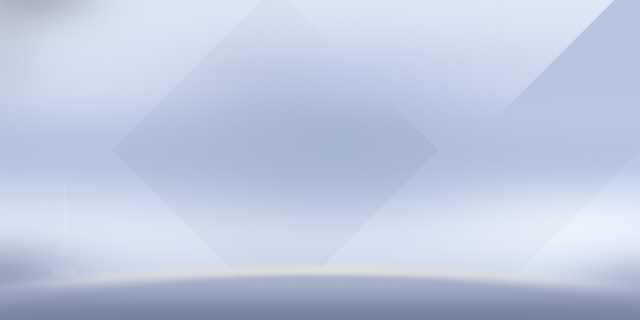
This background is drawn by a Shadertoy shader. Its source:

```glsl
// A pale blue studio backdrop: a banded sky gradient with a soft dark core,
// translucent diagonal facets, and a curved floor under a warm horizon line.
// Built from smooth gradients, elliptical glows and diamond distances.

#define HORIZON_Y 0.155
#define HORIZON_BEND 0.055
#define DIAMOND_CENTER vec2(0.86, 0.53)
#define DIAMOND_RADIUS 0.51
#define DIAMOND_SHADE 0.025
#define UPPER_FACET 0.92
#define LOWER_FACET 1.47
#define GRAIN 0.006

const vec3 PALE = vec3(0.87, 0.905, 0.965);
const vec3 MIST = vec3(0.81, 0.85, 0.93);
const vec3 BLUE = vec3(0.71, 0.77, 0.875);
const vec3 CORE = vec3(0.665, 0.725, 0.85);
const vec3 WHITE = vec3(0.91, 0.935, 0.97);
const vec3 GRAY = vec3(0.62, 0.65, 0.71);
const vec3 CREAM = vec3(0.89, 0.875, 0.86);
const vec3 FLOOR_FAR = vec3(0.65, 0.69, 0.79);
const vec3 FLOOR_NEAR = vec3(0.46, 0.51, 0.62);
const vec3 SHADOW = vec3(0.52, 0.56, 0.68);

float hash(vec2 p) {
    vec3 q = fract(vec3(p.xyx) * 0.1031);
    q += dot(q, q.yzx + 33.33);
    return fract((q.x + q.y) * q.z);
}

// Elliptical falloff: one at the center, near zero past the radii
float glow(vec2 p, vec2 center, vec2 radii) {
    vec2 d = (p - center) / radii;
    return exp(-dot(d, d));
}

// Antialiased coverage where d is positive
float cover(float d, float pixel) {
    return smoothstep(-pixel, pixel, d);
}

vec3 skyGradient(float y) {
    vec3 c = mix(MIST * 0.99, PALE, smoothstep(0.10, 0.27, y));
    c = mix(c, BLUE, smoothstep(0.27, 0.52, y));
    c = mix(c, MIST, smoothstep(0.54, 0.76, y));
    return mix(c, PALE, smoothstep(0.74, 1.0, y));
}

vec3 sky(vec2 p, float pixel) {
    vec3 c = skyGradient(p.y);

    // Broad light and dark areas
    c = mix(c, PALE, 0.55 * glow(p, vec2(0.38, 0.86), vec2(0.34, 0.20)));
    c = mix(c, CORE, 0.85 * glow(p, vec2(1.04, 0.57), vec2(0.48, 0.24)));
    c = mix(c, WHITE, 0.8 * glow(p, vec2(1.80, 0.28), vec2(0.32, 0.10)));
    c = mix(c, GRAY, 0.85 * glow(p, vec2(0.10, 1.03), vec2(0.20, 0.11)));
    c = mix(c, GRAY, 0.30 * glow(p, vec2(0.0, 0.90), vec2(0.12, 0.25)));

    // Central diamond, dissolving along its upper right side
    vec2 d = abs(p - DIAMOND_CENTER);
    float inside = cover(DIAMOND_RADIUS - d.x - d.y, pixel);
    float dissolve = smoothstep(0.58, 0.72, p.y) * smoothstep(0.75, 1.15, p.x);
    c -= DIAMOND_SHADE * inside * (1.0 - dissolve);

    // Diagonal facets on the right
    float diagonal = p.x - p.y;
    float upper = cover(diagonal - UPPER_FACET, pixel);
    c = mix(c, BLUE, 0.95 * upper * smoothstep(0.52, 0.74, p.y));
    float lower = cover(diagonal - LOWER_FACET, pixel);
    c += 0.018 * lower * smoothstep(0.06, 0.2, p.y);
    return c;
}

void mainImage(out vec4 fragColor, in vec2 fragCoord) {
    vec2 p = fragCoord / iResolution.y;
    p.x *= 2.0 * iResolution.y / iResolution.x;
    float pixel = 1.0 / iResolution.y;
    vec3 color = sky(p, pixel);

    // Curved floor, with a horizon that blurs toward the sides
    float side = p.x - 1.0;
    float height = p.y - HORIZON_Y + HORIZON_BEND * side * side;
    float blur = mix(0.028, 0.075, side * side);
    vec3 ground = mix(FLOOR_NEAR, FLOOR_FAR, smoothstep(0.0, 0.13, p.y));
    color = mix(ground, color, smoothstep(-blur, 0.35 * blur, height));

    // Side shadows above the floor
    color = mix(color, SHADOW, 0.75 * glow(p, vec2(-0.03, 0.13), vec2(0.26, 0.11)));
    color = mix(color, SHADOW, 0.55 * glow(p, vec2(2.03, 0.09), vec2(0.22, 0.10)));

    // Warm light along the horizon
    float line = exp(-pow(height / 0.016, 2.0)) * exp(-1.9 * side * side);
    color = mix(color, CREAM, 0.85 * line);

    // Faint upright and its small plate on the left
    float upright = exp(-pow((p.x - 0.203) / 0.004, 2.0));
    upright *= smoothstep(0.16, 0.25, p.y) * (1.0 - smoothstep(0.38, 0.5, p.y));
    vec2 plate = vec2(0.038, 0.014) - abs(p - vec2(0.2, 0.153));
    color += 0.012 * upright + 0.02 * cover(min(plate.x, plate.y), 2.0 * pixel);

    // Fine grain hides banding
    color += GRAIN * (hash(floor(p * 256.0)) - 0.5);
    fragColor = vec4(clamp(color, 0.0, 1.0), 1.0);
}
```
